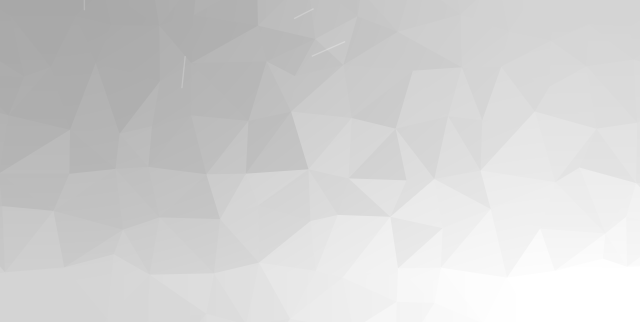
Give the GLSL for this background, as a WebGL 1 fragment shader.

```glsl
precision highp float;

uniform vec2 u_resolution;

const float CELL = 0.15;         // mesh spacing, in canvas heights
const vec2 MESH_SHIFT = vec2(0.04, 0.02);
const float JITTER = 0.64;       // vertex scatter, in cells
const float FACET_CONTRAST = 0.065;
const float FACET_SLOPE = 0.35;  // share of the gradient kept inside a facet
const float DARK = 0.66;
const float RISE = 0.172;

float hash(vec2 p) {
  return fract(sin(dot(p, vec2(127.1, 311.7))) * 43758.5453);
}

// Horizontal and vertical brightening, each from 0 to 1
vec2 ramps(vec2 uv) {
  float down = clamp((1.0 - uv.y) / 0.87, 0.0, 1.0);
  return vec2(smoothstep(0.1, 0.88, uv.x), pow(down, 1.7));
}

float facetTone(vec2 uv, float variation) {
  vec2 r = ramps(uv);
  float activity = dot(r, 1.0 - r);  // calm in the four corners
  return DARK + RISE * (r.x + r.y) + FACET_CONTRAST * activity * variation;
}

vec2 meshVertex(vec2 id) {
  vec2 scatter = vec2(hash(id), hash(id + 47.3)) - 0.5;
  return id + JITTER * scatter;
}

// Signed distance to the line a-b, positive on its left
float leftOf(vec2 p, vec2 a, vec2 b) {
  vec2 e = b - a;
  vec2 v = p - a;
  return (e.x * v.y - e.y * v.x) / length(e);
}

// Adds one counterclockwise triangle as (weighted tone, weight)
vec2 facet(vec2 p, vec2 a, vec2 b, vec2 c, float seed, vec2 toUv, float pixel) {
  float inside = min(leftOf(p, a, b), min(leftOf(p, b, c), leftOf(p, c, a)));
  float cover = clamp(inside / pixel + 0.5, 0.0, 1.0);
  vec2 site = mix((a + b + c) / 3.0, p, FACET_SLOPE);
  vec2 uv = (site * CELL + MESH_SHIFT) * toUv;
  return cover * vec2(facetTone(uv, 2.0 * seed - 1.0), 1.0);
}

// Both triangles of a cell, split along the shorter diagonal
vec2 cellFacets(vec2 p, vec2 id, vec2 toUv, float pixel) {
  vec2 a = meshVertex(id);
  vec2 b = meshVertex(id + vec2(1.0, 0.0));
  vec2 c = meshVertex(id + vec2(1.0, 1.0));
  vec2 d = meshVertex(id + vec2(0.0, 1.0));
  float s = hash(id + 13.7);
  float t = hash(id + 71.9);
  if (distance(a, c) < distance(b, d)) {
    return facet(p, a, b, c, s, toUv, pixel) + facet(p, a, c, d, t, toUv, pixel);
  }
  return facet(p, a, b, d, s, toUv, pixel) + facet(p, b, c, d, t, toUv, pixel);
}

float meshTone(vec2 p, vec2 toUv, float pixel) {
  vec2 q = (p - MESH_SHIFT) / CELL;
  vec2 home = floor(q);
  vec2 sum = 0.001 * vec2(facetTone(p * toUv, 0.0), 1.0);
  for (int y = -1; y <= 1; y++) {
    for (int x = -1; x <= 1; x++) {
      sum += cellFacets(q, home + vec2(float(x), float(y)), toUv, pixel / CELL);
    }
  }
  return sum.x / sum.y;
}

// Thin bright seam between two points
float seam(vec2 p, vec2 a, vec2 b, float pixel) {
  vec2 e = b - a;
  float h = clamp(dot(p - a, e) / dot(e, e), 0.0, 1.0);
  return 1.0 - smoothstep(0.0, 0.001 + pixel, distance(p, a + h * e));
}

void main() {
  float pixel = 1.0 / u_resolution.y;
  vec2 p = gl_FragCoord.xy * pixel;
  vec2 toUv = vec2(u_resolution.y / u_resolution.x, 1.0);

  float tone = meshTone(p, toUv, pixel);

  // Sparse highlights in the darker area
  float glint = seam(p, vec2(0.262, 1.0), vec2(0.262, 0.97), pixel);
  glint += seam(p, vec2(0.915, 0.943), vec2(0.972, 0.972), pixel);
  glint += seam(p, vec2(0.97, 0.826), vec2(1.07, 0.87), pixel);
  glint += seam(p, vec2(0.575, 0.824), vec2(0.565, 0.728), pixel);

  gl_FragColor = vec4(vec3(min(tone + 0.06 * glint, 1.0)), 1.0);
}
```
